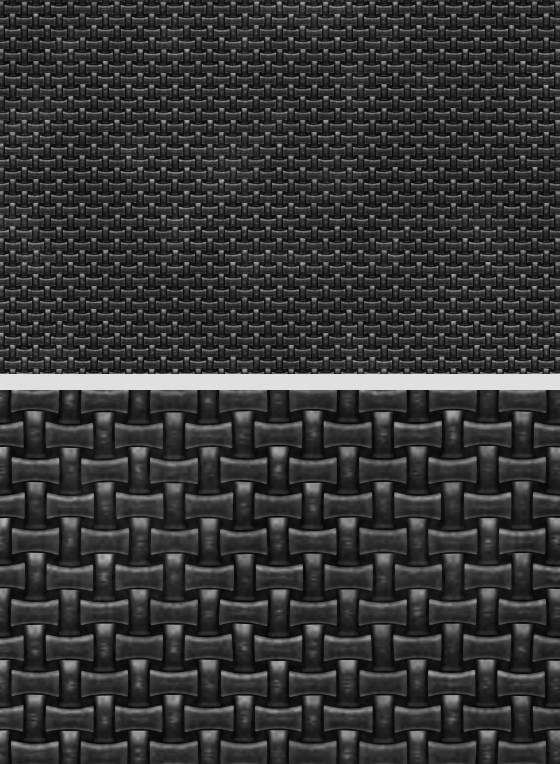
Top: the whole. Bottom: its middle third, enlarged.
A WebGL 2 fragment shader for this texture:

```glsl
#version 300 es
precision highp float;
uniform vec2 u_resolution;
out vec4 fragColor;

float hash(vec2 p) {
    vec3 q = fract(p.xyx * vec3(0.1031, 0.1030, 0.0973));
    q += dot(q, q.yzx + 33.33);
    return fract((q.x + q.y) * q.z);
}

float noise(vec2 p) {
    vec2 i = floor(p), f = fract(p);
    f = f * f * (3.0 - 2.0 * f);
    return mix(mix(hash(i), hash(i + vec2(1, 0)), f.x),
               mix(hash(i + vec2(0, 1)), hash(i + vec2(1, 1)), f.x), f.y);
}

float band(float x, float center, float width) {
    float t = (x - center) / width;
    return exp(-t * t);
}

// Distance to a rounded strap whose sides pinch in at the middle
float strap(vec2 p, vec2 halfSize, float flare) {
    float t = p.y / halfSize.y;
    vec2 d = abs(p) - halfSize - vec2(flare * (t * t - 0.5), 0.0) + 0.06;
    return length(max(d, 0.0)) + min(max(d.x, d.y), 0.0) - 0.06;
}

// Horizontal strap: lit sagging upper edge, dark belly, thin lower rim
float brickShade(vec2 p, float seed) {
    float sag = 0.09 * p.x * p.x / 0.46;
    float crease = (noise(p * vec2(5.0, 14.0) + seed * 91.0) - 0.5) * 0.1;
    float shade = 0.13 + 0.08 * smoothstep(-0.3, 0.3, p.y);
    shade += (0.2 + 0.12 * seed) * band(p.y, 0.21 + sag + crease * 0.4, 0.075);
    shade += 0.13 * band(p.y, -0.28 - sag, 0.05);
    shade += 0.07 * smoothstep(0.4, 0.65, abs(p.x));
    shade += 0.1 * seed * band(p.y, crease - 0.02, 0.06) * band(p.x, 0.0, 0.4);
    return shade;
}

// Vertical strap: bright tapering top, scratched glint in the middle
float postShade(vec2 p, float seed) {
    float shade = 0.11 + 0.07 * smoothstep(-0.6, 0.5, p.y);
    float taper = 1.0 - smoothstep(0.1, 0.26, abs(p.x) - 0.12 * (p.y - 0.4));
    shade += (0.27 + 0.14 * seed) * smoothstep(0.2, 0.56, p.y) * taper;
    float scratch = noise(vec2(p.x * 5.0, p.y * 17.0) + seed * 57.0);
    float glint = band(p.y, -0.02, 0.2) * band(p.x, 0.0, 0.12);
    shade += 0.35 * glint * scratch * (0.4 + 0.6 * seed);
    shade += 0.08 * band(p.y, -0.6, 0.06);
    return shade - 0.06 * smoothstep(0.14, 0.28, abs(p.x));
}

float weave(vec2 p, float pixel) {
    float nearest = floor(p.y + 0.5);
    float shade = 0.055 + 0.05 * noise(p * 6.0);
    for (float k = -1.0; k <= 1.0; k++) {
        // Alternate rows shift by half a repeat
        float row = nearest + k;
        float x = (p.x + 0.04) / 1.96 + 0.5 * mod(row + 1.0, 2.0);
        float y = p.y - row;
        float brickId = floor(x), postId = floor(x + 0.5);
        vec2 brick = vec2((x - brickId - 0.5) * 1.96, y);
        vec2 post = vec2((x - postId) * 1.96, y);
        float brickSeed = hash(vec2(brickId, row) + 40.0);
        float postSeed = hash(vec2(postId, row) + 170.0);

        float d = strap(brick.yx, vec2(0.34, 0.67), 0.1);
        float cover = 1.0 - smoothstep(-pixel, pixel, d);
        shade = mix(shade, brickShade(brick, brickSeed), cover);

        d = strap(post, vec2(0.27, 0.66), 0.09);
        shade *= 1.0 - 0.3 * band(max(d, 0.0), 0.0, 0.08) * step(0.0, d);
        cover = 1.0 - smoothstep(-pixel, pixel, d);
        shade = mix(shade, postShade(post, postSeed), cover);
    }
    return shade;
}

void main() {
    // One unit is the height of a row
    float pixel = 31.6 / u_resolution.y;
    vec2 p = (gl_FragCoord.xy - 0.5 * u_resolution) * pixel;
    vec2 wobble = vec2(noise(p * 0.7), noise(p * 0.7 + 80.0)) - 0.5;

    // Average four samples inside the pixel
    float shade = 0.0;
    for (int i = 0; i < 4; i++) {
        vec2 offset = (vec2(i % 2, i / 2) - 0.5) * 0.5;
        shade += 0.25 * weave(p + offset * pixel + wobble * 0.07, pixel * 0.3);
    }

    // Dusty patches, fine grain and uneven light
    float dust = smoothstep(0.62, 0.9, noise(p * 0.33 + 12.0));
    shade += 0.05 * dust * noise(p * 4.0 + 30.0);
    shade *= 0.85 + 0.3 * noise(p * 9.0 + 300.0);
    shade *= 0.92 + 0.14 * noise(p * 0.12 + 5.0);
    fragColor = vec4(vec3(max(shade * 1.06 - 0.015, 0.03)), 1.0);
}
```
